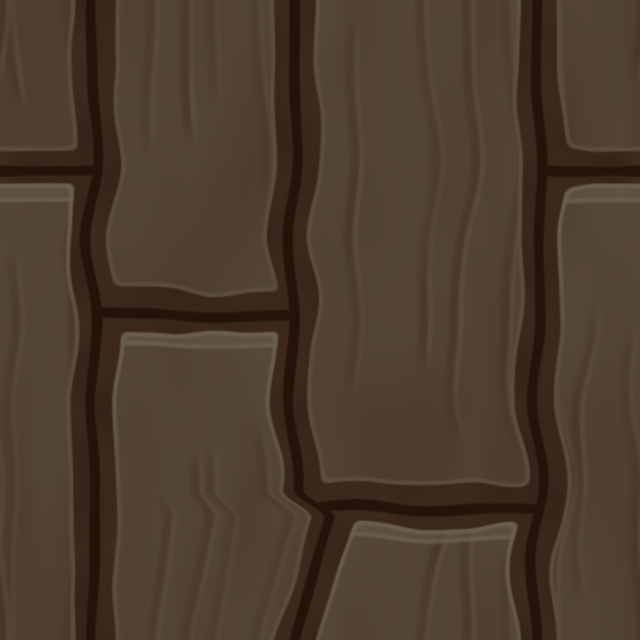
This texture is drawn by a Shadertoy shader. Its source:

```glsl
const float SEAM_X[3] = float[3](0.143, 0.455, 0.838);
const float JOINT_Y[3] = float[3](0.505, 0.203, 0.738);
const float SEAM_HALF_WIDTH = 0.0078;
const float SEAM_WOBBLE = 0.024;
const float KINK_SIZE = 0.05;
const float KINK_Y = 0.19;
const float INSET_LEFT = 0.034;
const float INSET_RIGHT = 0.027;
const float INSET_TOP = 0.024;
const float INSET_BOTTOM = 0.036;
const float CORNER = 0.012;
const float RIM_WIDTH = 0.0035;
const float BEVEL_HEIGHT = 0.022;
const float SOFTNESS = 0.0025;
const int GRAINS = 5;

const vec3 SEAM_COLOR = vec3(0.15, 0.07, 0.04);
const vec3 BORDER_COLOR = vec3(0.225, 0.153, 0.103);
const vec3 WOOD_DARK = vec3(0.285, 0.222, 0.165);
const vec3 WOOD_LIGHT = vec3(0.342, 0.287, 0.222);
const vec3 GRAIN_LIGHT = vec3(0.362, 0.305, 0.235);
const vec3 GRAIN_DARK = vec3(0.265, 0.195, 0.143);
const vec3 HIGHLIGHT = vec3(0.42, 0.375, 0.315);

float hash(vec2 p) {
    vec3 q = fract(p.xyx * 0.1031);
    q += dot(q, q.yzx + 33.33);
    return fract((q.x + q.y) * q.z);
}

// Value noise that wraps vertically after the given number of rows
float noise(vec2 p, float rows) {
    vec2 cell = floor(p), f = fract(p);
    f = f * f * (3.0 - 2.0 * f);
    float y0 = mod(cell.y, rows), y1 = mod(cell.y + 1.0, rows);
    return mix(mix(hash(vec2(cell.x, y0)), hash(vec2(cell.x + 1.0, y0)), f.x),
               mix(hash(vec2(cell.x, y1)), hash(vec2(cell.x + 1.0, y1)), f.x), f.y);
}

// Centred wobble along y, one independent curve per id
float wobble(float id, float y, float rows) {
    return noise(vec2(id, y * rows), rows) - 0.5;
}

float smoothMin(float a, float b, float k) {
    float h = max(k - abs(a - b), 0.0) / k;
    return min(a, b) - h * h * k * 0.25;
}

float lineMask(float d, float halfWidth, float soft) {
    return 1.0 - smoothstep(halfWidth - soft, halfWidth + soft, abs(d));
}

// Wavy vertical seam; the middle one leans out towards its joint
float seamX(int i, float y) {
    float x = SEAM_X[i] + SEAM_WOBBLE * wobble(float(i) * 7.0 + 3.0, y, 8.0);
    float kink = y < KINK_Y ? y / KINK_Y : 1.0 - smoothstep(KINK_Y, KINK_Y + 0.045, y);
    return i == 1 ? x + KINK_SIZE * kink : x;
}

void mainImage(out vec4 fragColor, in vec2 fragCoord) {
    vec2 uv = fract(fragCoord / iResolution.y);
    float soft = max(SOFTNESS, 1.0 / iResolution.y);
    float x = uv.x, y = uv.y;

    // Find the plank column
    if (x < seamX(0, y)) x += 1.0;
    int column = x < seamX(1, y) ? 0 : (x < seamX(2, y) ? 1 : 2);
    float id = float(column) * 31.0;
    float left = seamX(column, y);
    float right = column == 2 ? seamX(0, y) + 1.0 : seamX(column + 1, y);
    float joint = JOINT_Y[column] + 0.02 * (noise(vec2(x * 9.0, id), 97.0) - 0.5);
    float v = fract(y - joint);

    // Distances to the seams and to the raised face
    float seam = min(min(x - left, right - x), min(v, 1.0 - v));
    float sides = min(x - left - INSET_LEFT + 0.013 * wobble(id + 11.0, y, 11.0),
                      right - x - INSET_RIGHT + 0.013 * wobble(id + 13.0, y, 11.0));
    float ripple = 0.012 * (noise(vec2(x * 15.0, id + 5.0), 97.0) - 0.5);
    float top = 1.0 - v - INSET_TOP + ripple;
    float face = smoothMin(sides, min(top, v - INSET_BOTTOM + ripple), CORNER);

    // Broad painted streaks, paler towards the top of each plank
    float streak = noise(vec2(x * 24.0 + wobble(id + 17.0, y, 4.0), y * 4.0), 4.0);
    float cloud = noise(vec2(x * 9.0 + 40.0, y * 6.0), 6.0);
    vec3 wood = mix(WOOD_DARK, WOOD_LIGHT,
                    clamp(0.1 + 0.4 * streak + 0.3 * cloud + 0.3 * v, 0.0, 1.0));

    // Grain: a pale stroke with a shadow on its left
    for (int i = 0; i < GRAINS; i++) {
        float key = id + float(i) * 5.0 + 200.0;
        float lane = (float(i) + 0.3 + 0.5 * hash(vec2(key, 1.0))) / float(GRAINS);
        float d = x - mix(left, right, lane) - 0.04 * wobble(key, y, 4.0);
        float start = 0.45 * hash(vec2(key, 2.0));
        float end = 0.7 + 0.35 * hash(vec2(key, 3.0));
        float span = smoothstep(start, start + 0.06, v) * (1.0 - smoothstep(end - 0.06, end, v));
        float strength = span * (0.4 + 0.6 * noise(vec2(key, y * 6.0), 6.0));
        wood = mix(wood, GRAIN_DARK, 0.6 * strength * lineMask(d + 0.01, 0.008, 0.006));
        wood = mix(wood, GRAIN_LIGHT, 0.8 * strength * lineMask(d, 0.004, 0.003));
    }

    // Rim stroke, and the bevel with two strokes at the top
    float topGlow = smoothstep(0.65, 0.98, v);
    float bevel = BEVEL_HEIGHT + 0.8 * ripple;
    wood = mix(wood, HIGHLIGHT, 0.4 * (1.0 - smoothstep(bevel - soft, bevel + soft, top)));
    wood = mix(wood, HIGHLIGHT, 0.75 * lineMask(top - bevel, RIM_WIDTH, soft));
    vec3 rim = mix(GRAIN_LIGHT, HIGHLIGHT, topGlow);
    wood = mix(wood, rim, 0.85 * lineMask(face - RIM_WIDTH, RIM_WIDTH, soft));

    // Recessed border and dark seam
    float blotch = noise(vec2(x * 22.0, y * 14.0), 14.0);
    vec3 color = BORDER_COLOR * (0.9 + 0.2 * blotch);
    color = mix(color, wood, smoothstep(-soft, soft, face));
    float seamWidth = SEAM_HALF_WIDTH * (0.85 + 0.3 * blotch);
    color = mix(color, SEAM_COLOR, lineMask(seam, seamWidth, soft));
    fragColor = vec4(color, 1.0);
}
```
